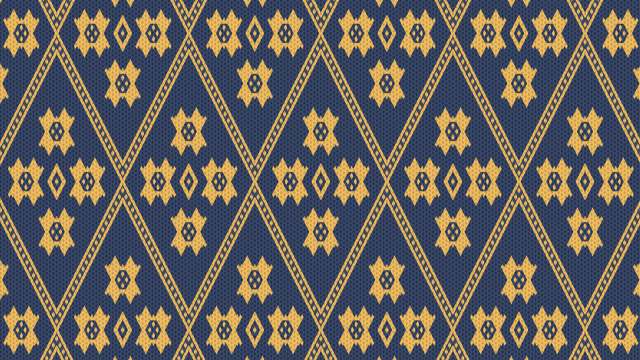
Write a Shadertoy shader that draws this pattern.

```glsl
// All fields are in columns (x) and rows (y); negative means inside.
// Slanted edges rise 1.5 rows per column.
float slant(vec2 q) {
    return 1.5 * abs(q.x) + abs(q.y);
}

// Small upright leaf
float leaf(vec2 q, vec2 size) {
    q = abs(q) / size;
    return (q.x + q.y * mix(q.y, 1.0, 0.5) - 1.0) * size.y;
}

// Star with two peaks above and below, toothed shoulders and a hollow centre
float starMotif(vec2 q) {
    q = abs(q);
    float peaks = q.y - 5.6 + 1.5 * abs(q.x - 2.3);
    float teeth = 1.5 * abs(fract(q.x) - 0.5);
    float shoulders = q.y - 2.9 - teeth;
    float waist = 1.5 * (q.x - 3.5) - q.y;
    float body = max(min(peaks, shoulders), waist);
    float hollow = max(slant(q) - 3.7, q.y - 2.2);
    float seeds = min(leaf(q - vec2(1.15, 0.0), vec2(0.48, 0.72)),
                      leaf(q - vec2(0.0, 1.3), vec2(0.48, 0.72)));
    return min(max(body, -hollow), seeds);
}

float goldField(vec2 p) {
    vec2 period = vec2(40.0, 68.0);
    vec2 q = abs(p - period * round(p / period));

    // Staggered diamonds: the cell corners belong to the next row
    if (slant(q) > 32.0) q = abs(0.5 * period - q);
    float ring = slant(q);
    float border = abs(ring - 29.95) - 0.68;

    // One leaf per column along the band between borders
    float column = round(q.x);
    float dots = leaf(q - vec2(column, 32.0 - 1.5 * column), vec2(0.48, 0.78));

    // The band's centre line is shared, so the leaves of the far side count too
    vec2 far = 0.5 * period - q;
    column = round(far.x);
    dots = min(dots, leaf(far - vec2(column, 32.0 - 1.5 * column), vec2(0.48, 0.78)));

    float lozenge = min(abs(ring - 3.35) - 0.95, ring - 0.85);
    float stars = min(starMotif(q - vec2(0.0, 11.5)), starMotif(q - vec2(9.3, 0.0)));
    return min(min(border, dots), min(lozenge, stars));
}

// Woven cloth with a staggered grid of dark specks
vec3 weave(vec2 p) {
    float column = round(p.x);
    float stagger = 0.5 * mod(column, 2.0);
    vec2 cell = vec2(p.x - column, fract(p.y - stagger) - 0.5);
    float speck = 1.0 - smoothstep(-0.2, 0.1, leaf(cell, vec2(0.42, 0.42)));
    vec3 navy = mix(vec3(0.225, 0.285, 0.41), vec3(0.14, 0.18, 0.28), speck);
    vec3 gold = mix(vec3(0.95, 0.745, 0.365), vec3(0.76, 0.605, 0.33), speck);
    return mix(gold, navy, smoothstep(-0.12, 0.12, goldField(p)));
}

void mainImage(out vec4 fragColor, in vec2 fragCoord) {
    vec3 color = vec3(0.0);

    // Supersample the fine weave
    for (int i = 0; i < 9; i++) {
        vec2 offset = (vec2(i % 3, i / 3) - 1.0) / 3.0;
        vec2 uv = (fragCoord + offset) / iResolution.y;
        color += weave(uv * vec2(109.02, 82.52) - vec2(17.16, 40.88));
    }
    fragColor = vec4(color / 9.0, 1.0);
}
```
